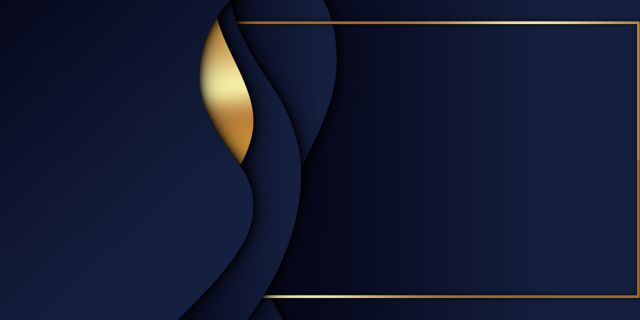
Reproduce this background procedurally as a Shadertoy shader.

```glsl
#define NIGHT vec3(0.024, 0.035, 0.115)
#define NAVY vec3(0.082, 0.126, 0.250)
#define BRONZE vec3(0.640, 0.420, 0.180)
#define AMBER vec3(0.790, 0.570, 0.220)
#define PALE_GOLD vec3(0.960, 0.930, 0.640)
#define SHADOW_DEPTH 0.88
#define SHADOW_WIDTH 0.020
#define FRAME_HALF_WIDTH 0.0042

// Cubic Hermite piece through knots (height, x) with end slopes
float bend(float t, vec2 a, vec2 b, float slopeA, float slopeB) {
    float h = b.x - a.x;
    float s = (t - a.x) / h;
    float r = 1.0 - s;
    return mix(a.y, b.y, s * s * (3.0 - 2.0 * s))
         + h * s * r * (slopeA * r - slopeB * s);
}

// Right edges of the overlapping sheets, t runs downward from the top
float leftPanelEdge(float t) {
    vec2 waist = vec2(0.247, 0.622), cross = vec2(0.518, 0.750), belly = vec2(0.648, 0.792);
    if (t < waist.x) return bend(t, vec2(0.0, 0.721), waist, -0.95, 0.0);
    if (t < cross.x) return bend(t, waist, cross, 0.0, 0.75);
    if (t < belly.x) return bend(t, cross, belly, 0.75, 0.0);
    return bend(t, belly, vec2(1.0, 0.555), 0.0, -1.0);
}

float middleWaveEdge(float t) {
    vec2 turn = vec2(0.260, 0.844), belly = vec2(0.542, 0.941);
    if (t < turn.x) return bend(t, vec2(0.0, 0.721), turn, 0.15, 0.68);
    if (t < belly.x) return bend(t, turn, belly, 0.68, 0.0);
    return bend(t, belly, vec2(1.0, 0.773), 0.0, -0.72);
}

float rearWaveEdge(float t) {
    vec2 belly = vec2(0.195, 1.052), turn = vec2(0.508, 0.950), waist = vec2(0.872, 0.833);
    if (t < belly.x) return bend(t, vec2(0.0, 1.010), belly, 0.55, 0.0);
    if (t < turn.x) return bend(t, belly, turn, 0.0, -0.5);
    if (t < waist.x) return bend(t, turn, waist, -0.5, 0.0);
    return bend(t, waist, vec2(1.0, 0.885), 0.0, 0.6);
}

float goldEdge(float t) {
    vec2 belly = vec2(0.378, 0.792);
    if (t < belly.x) return bend(t, vec2(0.052, 0.677), belly, 0.25, 0.0);
    return bend(t, belly, vec2(0.518, 0.750), 0.0, -0.55);
}

// Turns a horizontal offset into a distance in canvas heights
float edgeDistance(float f) {
    return f / (length(vec2(dFdx(f), dFdy(f))) * iResolution.y);
}

// Lays a sheet over the scene and lets its edge cast a shadow
vec3 lay(vec3 below, vec3 sheet, float offset) {
    float d = edgeDistance(offset);
    below *= 1.0 - SHADOW_DEPTH * exp(-max(d, 0.0) / SHADOW_WIDTH);
    return mix(sheet, below, smoothstep(-0.75, 0.75, d * iResolution.y));
}

vec3 navyRamp(float g) {
    return mix(NIGHT, NAVY, clamp(g, 0.0, 1.0));
}

// Brushed gold with one tilted highlight
vec3 ribbonGold(vec2 q) {
    float s = q.y + 0.12 * (q.x - 0.70) - 0.273;
    float width = s < 0.0 ? 0.12 : 0.065;
    vec3 base = mix(BRONZE * 1.12, AMBER, smoothstep(0.08, 0.19, abs(s)));
    return mix(base, PALE_GOLD, exp(-s * s / (width * width)));
}

vec3 addFrame(vec3 color, vec2 q) {
    vec2 low = vec2(0.677, 0.071), high = vec2(1.995, 0.927);
    vec2 e = abs(q - 0.5 * (low + high)) - 0.5 * (high - low);
    float box = length(max(e, 0.0)) + min(max(e.x, e.y), 0.0);
    float d = abs(box) - FRAME_HALF_WIDTH;
    float glint = (q.x - (q.y < 0.5 ? 1.667 : 0.97)) / 0.27;
    vec3 metal = mix(BRONZE, PALE_GOLD, exp(-glint * glint));
    color *= 1.0 - 0.6 * exp(-max(d, 0.0) / 0.005);
    return mix(metal, color, smoothstep(-0.75, 0.75, d * iResolution.y));
}

void mainImage(out vec4 fragColor, in vec2 fragCoord) {
    vec2 q = fragCoord / iResolution.y;
    q.y = 1.0 - q.y;

    // Backdrop, rear wave and frame
    vec3 color = navyRamp((q.x - 1.0) / 0.75);
    color = lay(color, navyRamp((q.x - 0.66) / 0.36), q.x - rearWaveEdge(q.y));
    color = addFrame(color, q);

    // Middle wave, gold ribbon and left panel
    color = lay(color, navyRamp((q.x - 0.55) / 0.36), q.x - middleWaveEdge(q.y));
    color = lay(color, ribbonGold(q), q.x - goldEdge(q.y));
    float diagonal = 0.62 * q.x + 0.68 * q.y;
    color = lay(color, navyRamp(diagonal / 0.85), q.x - leftPanelEdge(q.y));

    fragColor = vec4(color, 1.0);
}
```
